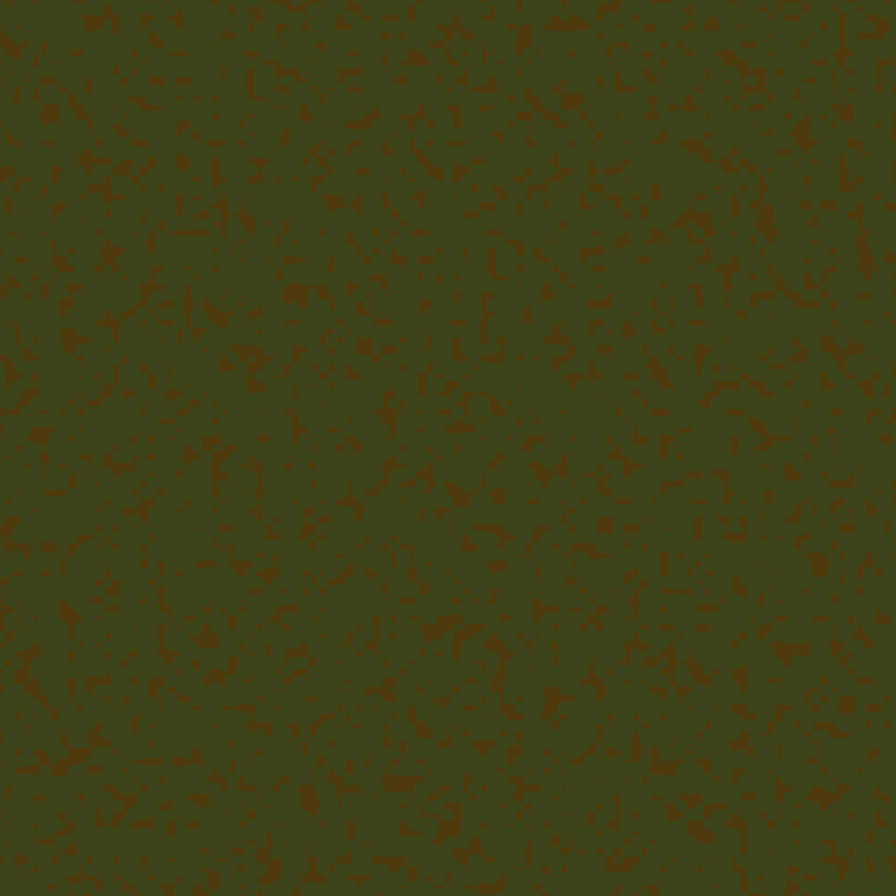
Reproduce this texture procedurally as a Shadertoy shader.

```glsl
// Dark olive ground scattered with small soft rust-brown flecks.
#define GROUND_COLOR vec3(0.238, 0.268, 0.102)
#define FLECK_COLOR vec3(0.308, 0.228, 0.052)
#define CELLS 100.0
#define FLECK_START 0.65
#define FLECK_FULL 0.79
#define SEED vec2(17.0, 43.0)

// Sine hash: one random value per lattice point
float hash(vec2 p) {
    return fract(sin(dot(p, vec2(127.1, 311.7))) * 43758.5453);
}

// Value noise with smooth interpolation between lattice points
float valueNoise(vec2 p) {
    vec2 cell = floor(p);
    vec2 f = fract(p);
    vec2 blend = f * f * (3.0 - 2.0 * f);
    float lower = mix(hash(cell), hash(cell + vec2(1.0, 0.0)), blend.x);
    float upper = mix(hash(cell + vec2(0.0, 1.0)), hash(cell + 1.0), blend.x);
    return mix(lower, upper, blend.y);
}

void mainImage(out vec4 fragColor, in vec2 fragCoord) {
    vec2 uv = fragCoord / iResolution.y;

    // Noise peaks become dots, neighbouring peaks join into short hooks
    float height = valueNoise(uv * CELLS + SEED);
    float fleck = smoothstep(FLECK_START, FLECK_FULL, height);

    fragColor = vec4(mix(GROUND_COLOR, FLECK_COLOR, fleck), 1.0);
}
```
